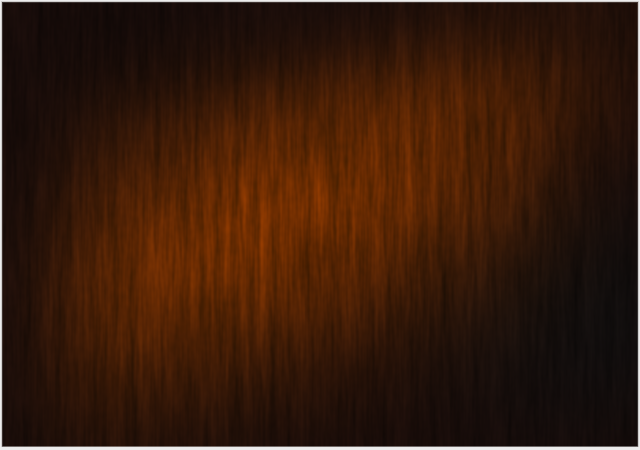
This texture is drawn by a Shadertoy shader. Its source:

```glsl
// Dark brown wood with fine vertical grain, a slanted amber glow and a thin pale border.
#define GLOW_CENTER vec2(0.63, 0.515)
#define GLOW_RADII vec2(0.66, 0.30)
#define GLOW_TILT 0.40
#define GRAIN_DEPTH 0.52
#define SHADOW_COLOR vec3(0.085, 0.043, 0.035)
#define AMBER_COLOR vec3(0.445, 0.180, 0.003)
#define COOL_COLOR vec3(0.060, 0.050, 0.050)
#define BORDER_COLOR vec3(0.93)
#define BORDER_SIDE 0.0045
#define BORDER_BOTTOM 0.0075

vec2 hashGradient(vec2 cell) {
    vec3 q = fract(cell.xyx * vec3(0.1031, 0.1030, 0.0973));
    q += dot(q, q.yzx + 33.33);
    float angle = 6.2832 * fract((q.x + q.y) * q.z);
    return vec2(cos(angle), sin(angle));
}

// Gradient noise, roughly -0.7 to 0.7
float gradientNoise(vec2 p) {
    vec2 i = floor(p), f = fract(p);
    vec2 u = f * f * f * (f * (f * 6.0 - 15.0) + 10.0);
    vec2 e = vec2(0.0, 1.0);
    float a = dot(hashGradient(i), f);
    float b = dot(hashGradient(i + e.yx), f - e.yx);
    float c = dot(hashGradient(i + e.xy), f - e.xy);
    float d = dot(hashGradient(i + e.yy), f - e.yy);
    return mix(mix(a, b, u.x), mix(c, d, u.x), u.y);
}

// Octaves of noise stretched along the vertical fibres
float woodGrain(vec2 p) {
    float sum = 0.0, weight = 0.38;
    vec2 scale = vec2(26.0, 1.6);
    for (int k = 0; k < 4; k++) {
        sum += weight * gradientNoise(p * scale + 17.3 * float(k));
        scale *= vec2(1.85, 2.1);
        weight *= k == 0 ? 1.3 : 0.9;
    }
    return sum + 0.16 * gradientNoise(p * vec2(105.0, 60.0));
}

float slantedGlow(vec2 p) {
    float c = cos(GLOW_TILT), s = sin(GLOW_TILT);
    vec2 d = p - GLOW_CENTER;
    vec2 q = vec2(c * d.x + s * d.y, c * d.y - s * d.x) / GLOW_RADII;
    return exp(-dot(q, q));
}

void mainImage(out vec4 fragColor, in vec2 fragCoord) {
    vec2 p = fragCoord / iResolution.y;
    float aspect = iResolution.x / iResolution.y;

    // Light, fading toward the edges
    float light = slantedGlow(p);
    light *= smoothstep(-0.08, 0.28, p.x) * smoothstep(-0.12, 0.32, aspect - p.x);
    light *= smoothstep(1.08, 0.75, p.y);
    light += 0.10 * smoothstep(0.55, 0.85, p.y) * smoothstep(0.7, 1.1, p.x);

    // Base colour with a cool shadow at lower right
    float cool = smoothstep(0.55, 0.0, length((p - vec2(1.32, 0.30)) * vec2(0.9, 1.2)));
    vec3 shadow = mix(SHADOW_COLOR, COOL_COLOR, cool);
    vec3 color = mix(shadow, AMBER_COLOR, clamp(light, 0.0, 1.0));

    // Grain, with a faint dark knot below the center
    float grain = woodGrain(p);
    vec2 knot = (p - vec2(0.70, 0.43)) / vec2(0.07, 0.08);
    color *= 1.0 + GRAIN_DEPTH * grain - 0.13 * exp(-dot(knot, knot));
    color.g += 0.018 * light * max(-grain, 0.0);

    // Pale border
    float side = min(min(p.x, aspect - p.x), 1.0 - p.y) - BORDER_SIDE;
    float inside = min(side, p.y - BORDER_BOTTOM);
    float soft = 0.0022;
    color = mix(BORDER_COLOR, color, smoothstep(-soft, soft, inside));

    fragColor = vec4(clamp(color, 0.0, 1.0), 1.0);
}
```
